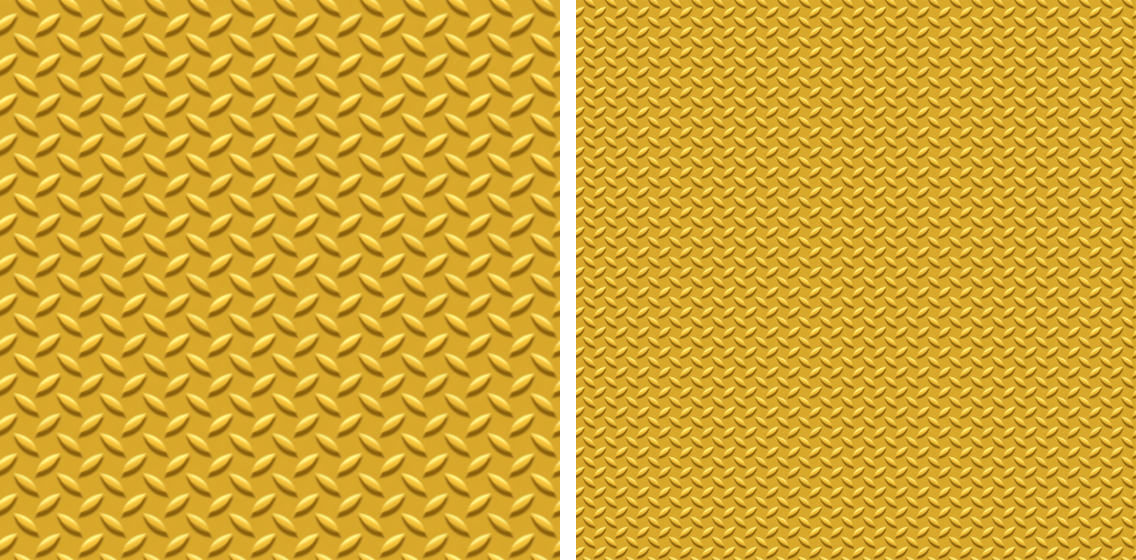
Left: one tile. Right: repeated 2 by 2.
Write a Shadertoy shader that draws this texture.

```glsl
// Golden tread plate: two interleaved grids of raised, lens-shaped lugs that
// lean in opposite directions. Each lug is a parabolic lens with a soft cast
// shadow and a lit upper edge; every grid wraps, so the plate tiles.

const vec2  REPEATS      = vec2(13.0, 14.0);   // lugs of each kind, across and down
const vec2  LEFT_CENTRE  = vec2(0.61, 0.925);  // cell position of the "falling" lugs
const vec2  RIGHT_CENTRE = vec2(0.105, 0.420); // cell position of the "rising" lugs
const float LUG_ANGLE    = 0.68;               // radians from horizontal
const vec2  LUG_HALF     = vec2(0.0270, 0.0087); // half length, half width
const vec2  SHADOW_SHIFT = vec2(0.0008, -0.0080);
const float EDGE_SOFT    = 0.0029;
const float SHADOW_SOFT  = 0.0058;
const float LUG_VARIATION = 0.03;              // brightness change between lugs
const float MOTTLE       = 0.003;              // faint unevenness of the sheet
const float TAU          = 6.2831853;

const vec3 GOLD   = vec3(0.85, 0.66, 0.17);
const vec3 SHADE  = vec3(0.73, 0.56, 0.15);
const vec3 DARK   = vec3(0.55, 0.38, 0.04);
const vec3 LIGHT  = vec3(0.94, 0.74, 0.21);
const vec3 BRIGHT = vec3(0.99, 0.82, 0.32);
const vec3 GLINT  = vec3(1.00, 0.96, 0.54);

float hash(vec2 p) {
    vec3 q = fract(vec3(p.xyx) * 0.1031);
    q += dot(q, q.yzx + 33.33);
    return fract((q.x + q.y) * q.z);
}

// Lug frame: x runs along the lug to its upper end, y across to its upper side
vec2 lugFrame(vec2 p, float lean) {
    p.x *= lean;
    float c = cos(LUG_ANGLE), s = sin(LUG_ANGLE);
    return vec2(c * p.x + s * p.y, c * p.y - s * p.x);
}

// Approximate signed distance to a parabolic lens
float lensDistance(vec2 q) {
    float t = q.x / LUG_HALF.x;
    float slope = 2.0 * t * LUG_HALF.y / LUG_HALF.x;
    return (abs(q.y) - LUG_HALF.y * (1.0 - t * t)) / sqrt(1.0 + slope * slope);
}

float coverage(float d, float soft) {
    float w = max(soft, 1.0 / iResolution.y);
    return 1.0 - smoothstep(-w, w, d);
}

// Lays one grid of lugs over the colour
vec3 addLugs(vec3 colour, vec2 uv, vec2 centre, float lean) {
    vec2 cell  = uv * REPEATS - centre;
    vec2 id    = floor(cell + 0.5);
    vec2 local = (cell - id) / REPEATS;
    float tone = 1.0 + LUG_VARIATION * (hash(mod(id, REPEATS) + 20.0 * lean + 40.0) - 0.5);

    // Cast shadow
    float shadow = coverage(lensDistance(lugFrame(local - SHADOW_SHIFT, lean)), SHADOW_SOFT);
    colour = mix(colour, SHADE, smoothstep(0.0, 0.40, shadow));
    colour = mix(colour, DARK, smoothstep(0.25, 0.80, shadow));

    // Raised face, brightest along the upper side and towards the upper end
    vec2 q = lugFrame(local, lean);
    vec2 n = q / LUG_HALF;
    float lit = n.y + 0.55 * n.x + 0.08 * lean;
    vec3 face = mix(SHADE, LIGHT, smoothstep(-1.0, -0.35, lit));
    face = mix(face, BRIGHT, smoothstep(-0.20, 0.35, lit));
    face = mix(face, GLINT, smoothstep(0.25, 0.70, lit));
    return mix(colour, face * tone, coverage(lensDistance(q), EDGE_SOFT));
}

void mainImage(out vec4 fragColor, in vec2 fragCoord) {
    vec2 uv = fragCoord / iResolution.xy;

    // Flat sheet with whole-period layered sines
    float wave = sin(TAU * (17.0 * uv.x + 5.0 * uv.y) + 2.0 * sin(TAU * 11.0 * uv.y))
               + sin(TAU * (23.0 * uv.y - 9.0 * uv.x) + 2.0 * sin(TAU * 19.0 * uv.x));
    vec3 colour = GOLD * (1.0 + MOTTLE * wave);

    colour = addLugs(colour, uv, LEFT_CENTRE, -1.0);
    colour = addLugs(colour, uv, RIGHT_CENTRE, 1.0);
    fragColor = vec4(clamp(colour, 0.0, 1.0), 1.0);
}
```
